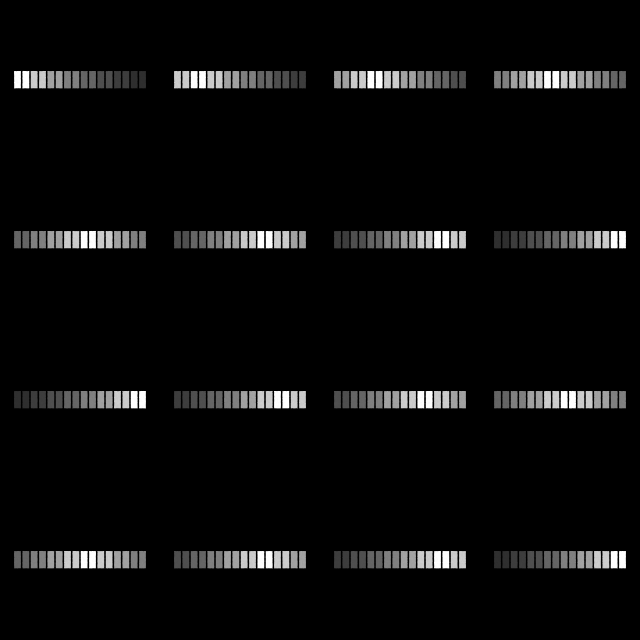
This pattern is drawn by a Shadertoy shader. Its source:

```glsl
// Four by four grid of segmented light strips, each with a bright pair of bars fading outward.

const float GRID = 4.0;                        // strips across and down
const float BARS = 16.0;                       // bars in a strip
const float BARS_PER_STEP = 2.0;               // neighbouring bars sharing one level
const float PITCH = 10.0 / 192.0;              // bar spacing, in cell widths
const vec2 BAR_HALF = vec2(0.0212, 0.0540);    // bar half size, in cell widths
const vec2 STRIP_CENTER = vec2(0.5, 0.502);
const float FALLOFF = 0.80;                    // level kept per step from the peak
const float FADE = 0.004;                      // extra loss per step
const float GRAIN_SCALE = 128.0;               // grain cells per grid cell
const float EDGE_WEAR = 0.0012;                // raggedness of bar edges
const float TONE_WEAR = 0.04;                  // speckle strength on bars

float hash(vec2 p) {
    vec3 q = fract(vec3(p.xyx) * 0.1031);
    q += dot(q, q.yzx + 33.33);
    return fract((q.x + q.y) * q.z);
}

float valueNoise(vec2 p) {
    vec2 i = floor(p);
    vec2 f = fract(p);
    f = f * f * (3.0 - 2.0 * f);
    return mix(mix(hash(i), hash(i + vec2(1.0, 0.0)), f.x),
               mix(hash(i + vec2(0.0, 1.0)), hash(i + vec2(1.0, 1.0)), f.x), f.y);
}

// The peak sweeps right over two rows, returns, then advances again.
float peakStep(float column, float rowFromTop) {
    float base = rowFromTop < 0.5 ? 0.0 : GRID;
    bool returning = abs(rowFromTop - 2.0) < 0.5;
    return base + (returning ? GRID - 1.0 - column : column);
}

float barLevel(float bar, float peak) {
    float steps = abs(floor(bar / BARS_PER_STEP) - peak);
    return pow(FALLOFF, steps) - FADE * steps;
}

void mainImage(out vec4 fragColor, in vec2 fragCoord) {
    // Grid cell and local position
    vec2 p = fragCoord / iResolution.xy * GRID;
    vec2 cell = floor(p);
    vec2 local = fract(p) - STRIP_CENTER;
    vec2 pixel = GRID / iResolution.xy;

    // Nearest bar in the strip
    float bar = clamp(floor(local.x / PITCH + 0.5 * BARS), 0.0, BARS - 1.0);
    float barX = (bar + 0.5 - 0.5 * BARS) * PITCH;

    // Slightly ragged, smoothed rectangle
    float grain = valueNoise(p * GRAIN_SCALE) - 0.5;
    vec2 inside = BAR_HALF - abs(local - vec2(barX, 0.0)) + grain * EDGE_WEAR;
    vec2 cover = clamp(inside / pixel + 0.5, 0.0, 1.0);

    // Stepped brightness with faint speckle
    float peak = peakStep(cell.x, GRID - 1.0 - cell.y);
    float level = barLevel(bar, peak) * (1.0 + grain * TONE_WEAR);
    fragColor = vec4(vec3(level * cover.x * cover.y), 1.0);
}
```
